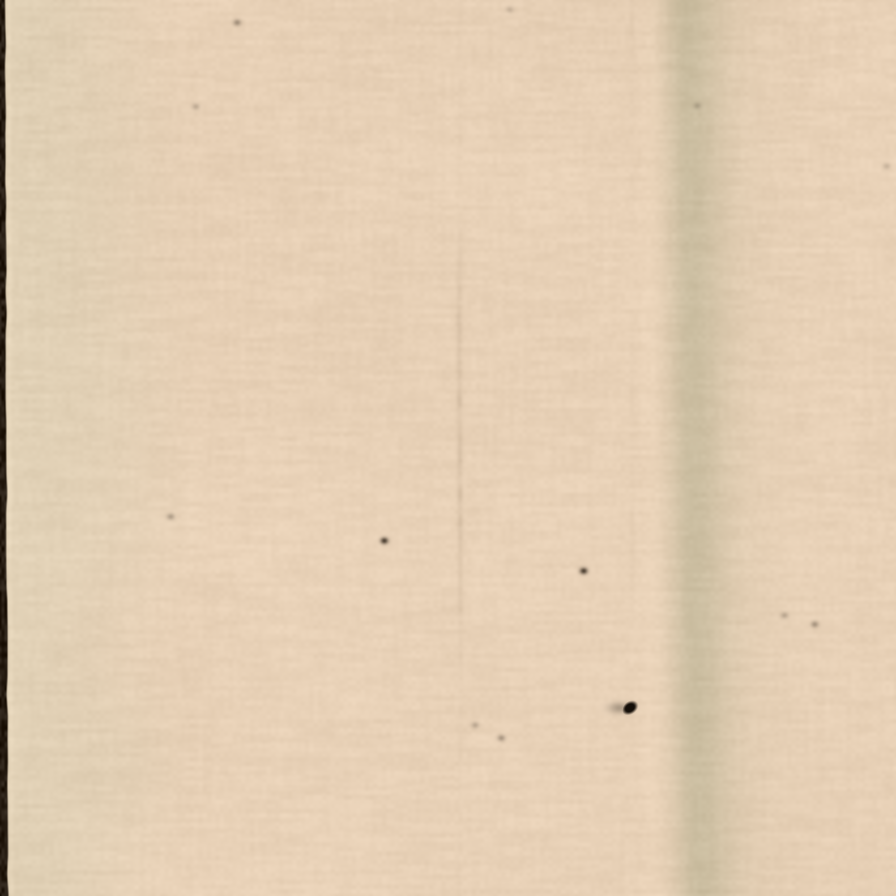
Write a Shadertoy shader that draws this texture.

```glsl
// Aged cream paper with a soft vertical fold, a faint crease, specks and a dark left edge.
#define PAPER vec3(0.908, 0.818, 0.715)
#define AGED vec3(0.872, 0.813, 0.706)
#define FOLD vec3(0.785, 0.735, 0.620)
#define INK vec3(0.13, 0.09, 0.05)
#define EDGE_X 0.0075
#define FOLD_X 0.772
#define CREASE_X 0.513
#define BLOT_POS vec2(0.703, 0.210)
#define WEAVE 0.026
#define GRAIN 0.018
#define MOTTLE 0.022
#define SPECKS 12

float hash(vec2 p) {
    vec3 q = fract(vec3(p.xyx) * 0.1031);
    q += dot(q, q.yzx + 33.33);
    return fract((q.x + q.y) * q.z);
}

float noise(vec2 p) {
    vec2 i = floor(p), f = fract(p);
    f = f * f * (3.0 - 2.0 * f);
    return mix(mix(hash(i), hash(i + vec2(1, 0)), f.x),
               mix(hash(i + vec2(0, 1)), hash(i + vec2(1, 1)), f.x), f.y);
}

float band(float x, float width) {
    return exp(-x * x / (width * width));
}

// Woven fibres, mostly horizontal, over fine grain and broad mottling
float paperTone(vec2 p) {
    float weft = noise(p * vec2(28.0, 190.0)) - 0.5;
    float warp = noise(p * vec2(170.0, 22.0) + 40.0) - 0.5;
    float grain = noise(p * 210.0 + 90.0) - 0.5;
    float cloud = noise(p * 5.0) + 0.5 * noise(p * 13.0 + 7.0) - 0.75;
    return WEAVE * (weft + 0.45 * warp) + GRAIN * grain + MOTTLE * 0.6 * cloud;
}

// Shadow with a steep left flank and a long right one
float foldShade(vec2 p) {
    float center = FOLD_X + 0.014 * (0.5 - p.y) + 0.004 * (noise(vec2(p.y * 6.0, 3.0)) - 0.5);
    float x = p.x - center;
    float core = band(x, x < 0.0 ? 0.025 : 0.038);
    float tail = x > 0.0 ? band(x, 0.085) : core;
    return 0.68 * core + 0.25 * tail;
}

// Broken thin crease, strongest near mid height
float creaseShade(vec2 p) {
    float reach = smoothstep(0.22, 0.42, p.y) * (1.0 - smoothstep(0.62, 0.76, p.y));
    float broken = 0.35 + 0.65 * noise(vec2(2.0, p.y * 65.0));
    float wobble = 0.002 * (noise(vec2(5.0, p.y * 14.0)) - 0.5);
    return band(p.x - CREASE_X - wobble, 0.0035) * broken * (0.15 + 0.85 * reach);
}

// Small scattered spots, few of them dark
float speckShade(vec2 p) {
    float shade = 0.0;
    for (int i = 0; i < SPECKS; i++) {
        float id = float(i) + 1.0;
        vec2 pos = vec2(fract(id * 0.618 + 0.13 * hash(vec2(id, 3.0))), hash(vec2(id, 17.0)));
        vec2 d = (p - pos) * vec2(0.85, 1.0);
        float strength = i % 6 == 0 ? 0.75 : 0.14 + 0.22 * hash(vec2(id, 29.0));
        shade = max(shade, strength * band(length(d), 0.0037));
    }
    return shade;
}

// Slanted dark blot with a faint smear on its left
float blotShade(vec2 p) {
    vec2 d = p - BLOT_POS;
    vec2 q = mat2(0.84, -0.54, 0.54, 0.84) * d;
    float body = 1.0 - smoothstep(0.55, 1.3, length(q / vec2(0.0085, 0.0062)));
    float smear = 0.28 * band(length((d + vec2(0.012, 0.0)) / vec2(0.012, 0.006)), 1.0);
    return max(body, smear);
}

void mainImage(out vec4 fragColor, in vec2 fragCoord) {
    vec2 p = fragCoord / iResolution.xy;
    float soft = max(1.0 / iResolution.x, 0.0015);

    // Paper, greyer toward the left
    float age = 1.0 - smoothstep(0.02, 0.24, p.x + 0.05 * (noise(p * 7.0) - 0.5));
    vec3 color = mix(PAPER, AGED, 0.85 * age);

    // Fold with a pale ridge beside it, and two creases
    color = mix(color, FOLD, foldShade(p));
    color += 0.012 * band(p.x - FOLD_X + 0.045, 0.012);
    color -= 0.075 * creaseShade(p);
    color -= 0.014 * band(p.x - 0.706, 0.004) * smoothstep(0.1, 0.35, p.y) * noise(vec2(p.y * 18.0, 9.0));
    color += paperTone(p) * vec3(0.95, 1.0, 1.08);

    // Spots
    color = mix(color, INK, speckShade(p));
    color = mix(color, INK * 0.6, blotShade(p));

    // Rough dark strip with a pale rim
    float edge = EDGE_X + 0.003 * (0.4 - p.y) + 0.0015 * (noise(vec2(p.y * 40.0, 1.0)) - 0.5);
    color += 0.02 * band(p.x - edge - 0.004, 0.003);
    vec3 strip = INK + 0.14 * (noise(p * vec2(300.0, 160.0)) - 0.4);
    color = mix(strip, color, smoothstep(-soft, soft, p.x - edge));
    fragColor = vec4(color, 1.0);
}
```
